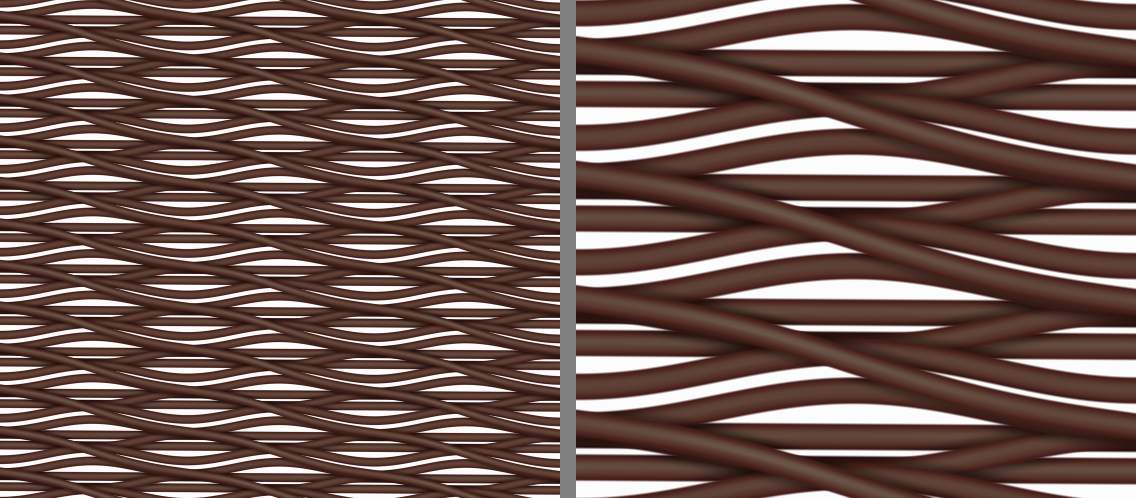
Left, the full canvas; right, a detail of the centre.
A WebGL 1 fragment shader for this pattern:

```glsl
precision highp float;
// Woven brown wicker: straight, waving and diagonal canes over a white ground.

uniform vec2 u_resolution;

const float TAU = 6.2831853;
const vec2 REPEATS = vec2(3.0, 12.0);   // repeats across and down
const float DRIFT = 0.03;               // rows of sag per repeat across
const float CANE_RADIUS = 0.105;        // in rows
const float EDGE_BLUR = 0.012;          // least edge softness, in rows
const float SHADOW_REACH = 0.10;        // in rows
const float SHADOW_DEPTH = 0.36;
const float WAVE = 0.147;               // height of the waving canes, in rows
const float GRAIN = 0.05;

const vec3 GROUND = vec3(0.99);
const vec3 RIM = vec3(0.27, 0.11, 0.095);
const vec3 BODY = vec3(0.35, 0.215, 0.175);
const vec3 GLOSS = vec3(0.415, 0.345, 0.285);

vec2 hashGradient(vec2 cell) {
  float angle = TAU * fract(sin(dot(cell, vec2(127.1, 311.7))) * 437.585);
  return vec2(cos(angle), sin(angle));
}

float gradientNoise(vec2 p) {
  vec2 i = floor(p);
  vec2 f = fract(p);
  vec2 w = f * f * (3.0 - 2.0 * f);
  float a = dot(hashGradient(i), f);
  float b = dot(hashGradient(i + vec2(1.0, 0.0)), f - vec2(1.0, 0.0));
  float c = dot(hashGradient(i + vec2(0.0, 1.0)), f - vec2(0.0, 1.0));
  float d = dot(hashGradient(i + 1.0), f - 1.0);
  return mix(mix(a, b, w.x), mix(c, d, w.x), w.y);
}

// Lays one cane over the premultiplied layer, shading the canes below it.
vec4 layCane(vec4 layer, vec2 weave, float centre, float shine, float blur) {
  float offset = weave.y - centre;
  offset -= floor(offset + 0.5);          // nearest row's cane
  float across = offset / CANE_RADIUS;
  float outside = abs(offset) - CANE_RADIUS;

  float shadow = 1.0 - smoothstep(0.0, SHADOW_REACH, outside);
  layer.rgb *= 1.0 - SHADOW_DEPTH * shadow;

  float roundness = 1.0 - smoothstep(0.3, 1.0, abs(across));
  float highlight = shine * exp(-7.0 * (across + 0.1) * (across + 0.1));
  vec3 cane = mix(mix(RIM, BODY, roundness), GLOSS, highlight);
  cane *= 1.0 + GRAIN * gradientNoise(vec2(weave.x * 5.0, across * 4.0));

  float cover = 1.0 - smoothstep(-blur, blur, outside);
  return mix(layer, vec4(cane, 1.0), cover);
}

void main() {
  vec2 uv = gl_FragCoord.xy / u_resolution;
  vec2 weave = vec2(uv.x, 1.0 - uv.y) * REPEATS;   // rows count downward
  weave.y -= DRIFT * (weave.x - 0.5 * REPEATS.x);
  float blur = max(EDGE_BLUR, 0.7 * REPEATS.y / u_resolution.y);

  float phase = TAU * weave.x;
  float swing = cos(phase);
  vec4 layer = vec4(0.0);

  // Straight canes
  layer = layCane(layer, weave, 0.51, 0.55, blur);
  layer = layCane(layer, weave, 0.77, 0.65, blur);

  // Waving canes
  layer = layCane(layer, weave, 0.64 - 1.08 * WAVE * swing, 0.40, blur);
  layer = layCane(layer, weave, 0.285 + WAVE * swing, 0.35, blur);
  layer = layCane(layer, weave, 0.975 + WAVE * swing, 0.35, blur);

  // Diagonal cane, falling one row per repeat
  float fall = 0.41 + weave.x - 0.065 * sin(phase);
  float shine = 0.72 + 0.23 * cos(phase - 0.4 * TAU);
  layer = layCane(layer, weave, fall, shine, blur);

  gl_FragColor = vec4(layer.rgb + GROUND * (1.0 - layer.a), 1.0);
}
```
